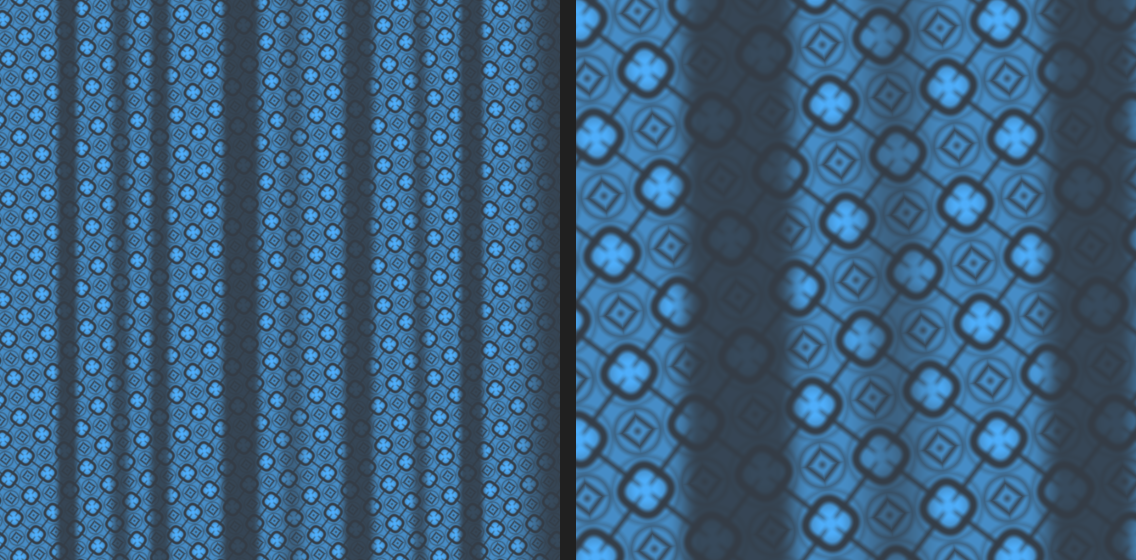
Left, the full canvas; right, a detail of the centre.
Write a Shadertoy shader that draws this pattern.

```glsl
// Blue curtain cloth: a square lattice of ringed four-petal flowers, tilted by a
// 3-4-5 rotation so it tiles the canvas four times across and down. Vertical
// shadow folds of uneven width darken the cloth.

// Soft stroke around the zero set of a distance, in cell units.
float stroke(float d, float halfWidth) {
    return 1.0 - smoothstep(halfWidth - 0.04, halfWidth + 0.04, abs(d));
}

// Brightness of one cell, with p in -0.5..0.5 and the flower at its centre.
float flowerCell(vec2 p) {
    float r = length(p);
    float rim = 0.28 - 0.02 * cos(4.0 * atan(p.y, p.x + 1e-5));
    float inside = 1.0 - smoothstep(rim - 0.04, rim + 0.04, r);
    float axis = min(abs(p.x), abs(p.y));
    vec2 corner = 0.5 - abs(p);
    float box = max(corner.x, corner.y);

    // Ground: links between flowers, nested outlines and a dot at the corners
    float ground = 0.71;
    ground *= 1.0 - 0.85 * stroke(axis, 0.03);
    ground *= 1.0 - 0.85 * stroke(box - 0.13, 0.028);
    ground *= 1.0 - 0.5 * stroke(length(corner) - 0.27, 0.025);
    ground *= 1.0 - 0.3 * stroke(r - 0.4, 0.025);
    ground *= 1.0 - 0.7 * stroke(length(corner), 0.035);

    // Flower: bright heart, petals parted along the axes, dark scalloped rim
    float petals = 1.0 - 0.55 * stroke(axis, 0.025) * smoothstep(0.03, 0.13, r);
    petals *= 1.0 - 0.25 * smoothstep(0.1, 0.26, r);
    float v = mix(ground, petals, inside);
    return v * (1.0 - 0.97 * stroke(r - rim, 0.05));
}

// Light left by the folds; each is centre, half width, softness, depth.
float foldLight(float x) {
    const vec4 folds[9] = vec4[9](
        vec4(0.120, 0.018, 0.008, 0.88), vec4(0.215, 0.015, 0.010, 0.76),
        vec4(0.286, 0.017, 0.009, 0.84), vec4(0.430, 0.033, 0.010, 0.88),
        vec4(0.523, 0.017, 0.016, 0.52), vec4(0.640, 0.027, 0.011, 0.87),
        vec4(0.750, 0.012, 0.010, 0.70), vec4(0.842, 0.021, 0.008, 0.87),
        vec4(1.000, 0.052, 0.040, 0.88));
    float light = 1.0;
    for (int i = 0; i < 9; i++) {
        vec4 f = folds[i];
        float d = abs(x - f.x);
        light *= 1.0 - f.w * (1.0 - smoothstep(f.y - f.z, f.y + f.z, d));
    }
    return light;
}

void mainImage(out vec4 fragColor, in vec2 fragCoord) {
    vec2 uv = fragCoord / iResolution.xy;

    // Tilted lattice, twenty cells to the canvas side
    vec2 q = 20.0 * vec2(dot(uv, vec2(0.8, -0.6)), dot(uv, vec2(0.6, 0.8)));
    float v = flowerCell(fract(q) - 0.5) * foldLight(uv.x);

    vec3 shadow = vec3(0.202, 0.234, 0.272);
    vec3 highlight = vec3(0.305, 0.68, 0.98);
    fragColor = vec4(mix(shadow, highlight, v), 1.0);
}
```
